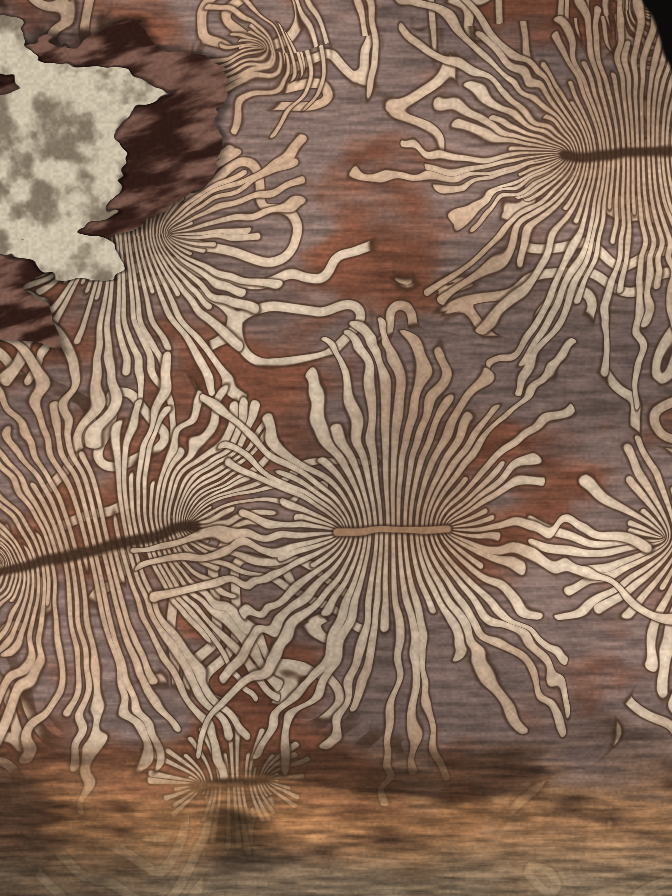
A WebGL 2 fragment shader for this texture:

```glsl
#version 300 es
precision highp float;
// Weathered wood carved by fans of winding beetle galleries, with torn bark at one side.

uniform vec2 u_resolution;
out vec4 fragColor;

float hash(vec2 p) {
    return fract(sin(dot(p, vec2(127.1, 311.7))) * 43758.5);
}

float noise(vec2 p) {
    vec2 i = floor(p), f = fract(p);
    f = f * f * (3.0 - 2.0 * f);
    return mix(mix(hash(i), hash(i + vec2(1, 0)), f.x),
               mix(hash(i + vec2(0, 1)), hash(i + vec2(1, 1)), f.x), f.y);
}

float fbm(vec2 p) {
    float sum = 0.0, amp = 0.53;
    for (int i = 0; i < 4; i++) {
        sum += amp * noise(p);
        p = mat2(1.6, 1.2, -1.2, 1.6) * p + 7.3;
        amp *= 0.5;
    }
    return sum;
}

float segment(vec2 p, vec2 a, vec2 b) {
    vec2 ab = b - a;
    return length(p - a - ab * clamp(dot(p - a, ab) / dot(ab, ab), 0.0, 1.0));
}

// Signed distance to tunnels that leave a slit along confocal hyperbolas.
float fan(vec2 p, vec2 a, vec2 b, float count, float reach, float seed) {
    float away = smoothstep(0.03, 0.2, length(p - 0.5 * (a + b)));
    p += away * 0.045 * (vec2(noise(p * 12.0 + seed), noise(p * 12.0 + seed + 40.0)) - 0.5);
    p += away * 0.012 * (vec2(noise(p * 45.0 + seed), noise(p * 45.0 + seed + 60.0)) - 0.5);
    vec2 axis = b - a, q = p - a;
    float da = length(q), db = length(p - b), r = sqrt(da * db);
    float angle = acos(clamp((da - db) / length(axis), -1.0, 1.0));
    if (axis.x * q.y < axis.y * q.x) angle = -angle;
    float cell = 6.28319 / count;
    float u = angle / cell + 0.5 * count;
    float d = 1.0;
    for (int i = -1; i <= 1; i++) {
        float slot = floor(u) + float(i);
        float id = mod(slot, count) + seed * 13.0;
        float wiggle = noise(vec2(r * 24.0, id * 7.0)) - 0.5;
        float center = slot + 0.5 + 0.35 * (hash(vec2(id, 2.0)) - 0.5) + 0.9 * wiggle * away;
        float end = reach * mix(0.25, 1.0, hash(vec2(id, 5.0)));
        float halfWidth = min(0.0044 + 0.0016 * hash(vec2(id, 9.0)), 0.34 * cell * r);
        d = min(d, length(vec2((u - center) * cell * r, max(r - end, 0.0))) - halfWidth);
    }
    return d;
}

float meanderField(vec2 p) {
    p += 0.04 * vec2(noise(p * 17.0), noise(p * 17.0 + 31.0));
    return 5.0 * noise(p * vec2(6.0, 9.0) + 3.0) + 1.2 * noise(p * 21.0);
}

// Signed distance to looping tunnels that fill the space between fans.
float meander(vec2 p) {
    float v = meanderField(p), e = 0.002;
    float slope = length(vec2(meanderField(p + vec2(e, 0)), meanderField(p + vec2(0, e))) - v) / e;
    slope = max(slope, 12.0);
    float d = abs(fract(v) - 0.5) / slope - min(0.0055, 0.32 / slope);
    float bare = 1.0 - smoothstep(0.12, 0.28, length(p - vec2(0.53, 0.42)));
    return max(d, 0.05 * (noise(p * 11.0 + 5.0) + bare - 0.62));
}

void carve(inout vec3 color, float d, vec3 floorColor, float soft) {
    color = mix(color, vec3(0.26, 0.18, 0.13), 0.8 * (1.0 - smoothstep(0.0, 0.0038, d)));
    vec3 lit = floorColor * (0.95 - 18.0 * clamp(d, -0.006, 0.0));
    color = mix(color, lit, 1.0 - smoothstep(-soft, 0.5 * soft, d));
}

void main() {
    vec2 p = gl_FragCoord.xy / u_resolution.y;
    float soft = max(1.0 / u_resolution.y, 0.001);
    float streak = fbm(p * vec2(28.0, 210.0));
    float patchy = fbm(p * vec2(7.0, 10.0) + 20.0);

    // Bare wood: violet grey and red brown, with fine level grain
    vec3 color = mix(vec3(0.47, 0.39, 0.36), vec3(0.46, 0.29, 0.22), smoothstep(0.42, 0.62, patchy));
    color *= 0.68 + 0.62 * streak;

    // Galleries
    vec3 pale = mix(vec3(0.70, 0.58, 0.48), vec3(0.79, 0.71, 0.62), smoothstep(0.3, 0.7, fbm(p * 6.0)));
    pale *= 0.9 + 0.2 * fbm(p * vec2(60.0, 110.0));
    carve(color, meander(p), pale, soft);
    vec4 slits[7] = vec4[7](
        vec4(0.30, 0.955, 0.72, 0.985), vec4(0.08, 0.73, 0.19, 0.74), vec4(0.74, 0.40, 0.80, 0.38),
        vec4(0.22, 0.125, 0.30, 0.13), vec4(0.63, 0.827, 0.80, 0.832),
        vec4(0.0, 0.362, 0.22, 0.414), vec4(0.378, 0.408, 0.50, 0.41));
    vec2 sizes[7] = vec2[7](vec2(120, 0.22), vec2(70, 0.24), vec2(40, 0.17), vec2(50, 0.09),
        vec2(96, 0.33), vec2(96, 0.31), vec2(58, 0.33));
    for (int i = 0; i < 7; i++) {
        vec4 s = slits[i];
        carve(color, fan(p, s.xy, s.zw, sizes[i].x, sizes[i].y, float(i) + 1.0), pale, soft);
    }

    // Mother galleries: dark slits, the last one with a pale core
    for (int i = 3; i < 7; i++) {
        float d = segment(p + 0.008 * (noise(p * 40.0) - 0.5), slits[i].xy, slits[i].zw);
        color = mix(color, vec3(0.22, 0.15, 0.11), 0.9 * (1.0 - smoothstep(0.003, 0.009, d)));
        if (i > 5) color = mix(color, vec3(0.62, 0.48, 0.37), 1.0 - smoothstep(0.003, 0.005, d));
    }

    // Stained lower edge with ragged level plates
    float plates = fbm(p * vec2(9.0, 32.0) + 4.0);
    float stain = 1.0 - smoothstep(0.10, 0.20, p.y + 0.16 * (plates - 0.5));
    vec3 rust = mix(vec3(0.29, 0.20, 0.14), vec3(0.61, 0.44, 0.29), smoothstep(0.38, 0.6, plates));
    rust = mix(vec3(0.42, 0.36, 0.28), rust, smoothstep(0.0, 0.09, p.y));
    color = mix(color, rust * (0.55 + 0.9 * streak), 0.82 * stain);
    float knot = length((p - vec2(0.26, 0.07)) * vec2(0.5, 1.0)) + 0.06 * (plates - 0.5);
    color *= 1.0 - 0.5 * (1.0 - smoothstep(0.015, 0.04, knot));

    // Broad light and shade
    color *= 0.88 + 0.26 * smoothstep(0.3, 0.7, fbm(p * vec2(3.0, 5.0) + 9.0));

    // Torn bark and its pale flakes
    float ragged = fbm(p * vec2(14.0, 22.0));
    float bark = max(p.x - 0.05 - 0.19 * smoothstep(0.66, 0.82, p.y), abs(p.y - 0.79) - 0.16);
    bark += 0.09 * (ragged - 0.5);
    color *= 0.55 + 0.45 * smoothstep(0.0, 0.018, bark);
    vec3 barkColor = mix(vec3(0.19, 0.11, 0.09), vec3(0.48, 0.35, 0.30),
        smoothstep(0.35, 0.7, fbm(vec2(p.x * 22.0, (p.y - 0.3 * p.x) * 75.0))));
    color = mix(color, barkColor, 1.0 - smoothstep(-soft, soft, bark));
    float flake = max(p.x - 0.13, abs(p.y - 0.82) - 0.11) + 0.2 * (fbm(p * vec2(11.0, 20.0) + 2.0) - 0.5);
    color *= 0.5 + 0.5 * smoothstep(0.0, 0.01, flake);
    vec3 flakeColor = mix(vec3(0.50, 0.45, 0.38), vec3(0.80, 0.75, 0.66), smoothstep(0.3, 0.6, fbm(p * 42.0)));
    color = mix(color, flakeColor, 1.0 - smoothstep(-soft, soft, flake));

    // Black gap past the upper right edge, then fine grain
    float gap = p.x - 0.72 - 0.35 * (1.0 - p.y) + 0.008 * (noise(p * 50.0) - 0.5);
    color = mix(color, vec3(0.05, 0.04, 0.04), smoothstep(-0.003, 0.003, gap) * smoothstep(0.88, 0.91, p.y));
    color *= 0.93 + 0.14 * noise(p * 330.0);
    fragColor = vec4(color, 1.0);
}
```
